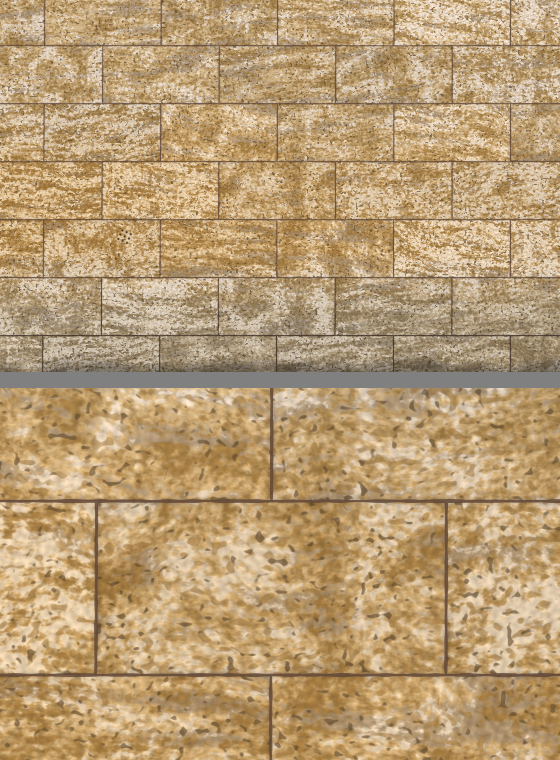
Top, the full canvas; bottom, a detail of the centre.
Write a Shadertoy shader that draws this texture.

```glsl
// Wall of golden granite slabs in running bond, with thin dark joints.
// Each slab gets its own noise offset, vein tilt and share of pale mineral;
// stretched gradient noise makes the veins, finer noise the grains and pits.

#define SLABS vec2(4.8, 6.416)     // slabs across and down the canvas
#define SHIFT vec2(-0.375, 0.373)  // position of the bond, in slabs
#define JOINT 0.0028               // joint width, in canvas heights
#define SPECKLE 1.05               // strength of the fine grain
#define CREAM vec3(0.89, 0.835, 0.775)
#define OCHRE vec3(0.81, 0.695, 0.52)
#define BROWN vec3(0.61, 0.475, 0.27)
#define GREY  vec3(0.63, 0.56, 0.49)
#define PIT   vec3(0.35, 0.28, 0.19)
#define MORTAR vec3(0.38, 0.28, 0.22)

// Integer hash of a lattice point, two values in 0..1
vec2 hash2(vec2 p) {
    uvec2 u = uvec2(ivec2(floor(p)));
    uint h = u.x * 1597334677u ^ u.y * 3812015801u;
    h = (h ^ (h >> 16)) * 2146121005u;
    h = (h ^ (h >> 15)) * 2221713035u;
    h ^= h >> 16;
    return vec2(h & 65535u, h >> 16) / 65535.0;
}

// Gradient noise, about -0.7..0.7
float noise(vec2 p) {
    vec2 i = floor(p), f = p - i;
    vec2 w = f * f * f * (f * (f * 6.0 - 15.0) + 10.0);
    vec4 d;
    for (int k = 0; k < 4; k++) {
        vec2 corner = vec2(k & 1, k >> 1);
        float a = 6.2832 * hash2(i + corner).x;
        d[k] = dot(vec2(cos(a), sin(a)), f - corner);
    }
    return mix(mix(d.x, d.y, w.x), mix(d.z, d.w, w.x), w.y);
}

float fbm(vec2 p, int octaves) {
    float sum = 0.0, amp = 0.6;
    for (int k = 0; k < octaves; k++) {
        sum += amp * noise(p);
        p = mat2(1.98, 0.18, -0.18, 1.98) * p + 17.3;
        amp *= 0.62;
    }
    return sum;
}

// Stone colour at p (in canvas heights) for the slab with the given id
vec3 stone(vec2 p, vec2 id) {
    vec2 r = hash2(id + 40.0), s = hash2(id + 91.0);
    float tilt = (s.x - 0.5) * 0.35;
    vec2 q = mat2(cos(tilt), sin(tilt), -sin(tilt), cos(tilt)) * p + 7.0 * r + 3.0 * s.yx;
    q += 0.012 * vec2(noise(q * 9.0), noise(q * 9.0 + 50.0));

    float veins = fbm(q * vec2(8.0, 42.0), 4);
    float cloud = fbm(q * 15.0 + 30.0, 4);
    float grain = fbm(q * vec2(82.0, 112.0) + 11.0, 3);
    float body = mix(veins, cloud, smoothstep(0.25, 0.85, r.x));

    // Golden ground with brown bands and greyish veins
    vec3 col = mix(BROWN, OCHRE, smoothstep(-0.42, 0.16, body + 0.7 * grain + 0.12 * (s.y - 0.3)));
    float ash = fbm(q * vec2(5.0, 34.0) + 70.0, 3);
    col = mix(col, GREY, 0.70 * smoothstep(0.02, 0.30, ash + 0.6 * grain));

    // Pale mineral, broken up by the grain
    float pale = 0.9 * body + 0.5 * cloud + SPECKLE * grain + 0.36 * (r.y - 0.52);
    col = mix(col, CREAM, 0.90 * smoothstep(-0.06, 0.36, pale));

    // Rusty flecks and small dark pits
    float fleck = noise(q * vec2(92.0, 118.0) + 5.0) - 0.35 * veins;
    col = mix(col, BROWN, 0.60 * smoothstep(0.14, 0.36, fleck));
    float pit = noise(q * vec2(125.0, 150.0) + 23.0) + 0.3 * noise(q * 22.0);
    col = mix(col, PIT, 0.62 * smoothstep(0.28, 0.50, pit));
    return col * (1.0 + 0.18 * noise(q * 165.0)) * (0.98 + 0.07 * s.x);
}

void mainImage(out vec4 fragColor, in vec2 fragCoord) {
    vec2 uv = fragCoord / iResolution.xy;
    float aspect = iResolution.x / iResolution.y, px = 1.0 / iResolution.y;
    vec2 p = uv * vec2(aspect, 1.0);

    // Running bond: odd rows move by half a slab
    vec2 g = uv * SLABS + SHIFT;
    g.x += 0.02 * (0.5 - uv.y) * (1.0 - uv.x);
    g.x += 0.5 * mod(floor(g.y), 2.0);
    vec2 id = floor(g), size = vec2(aspect, 1.0) / SLABS;
    vec2 local = (g - id) * size;
    vec3 col = stone(local, id);

    // Small round cluster of drilled holes
    vec2 h = mat2(0.9, 0.4, -0.4, 0.9) * (p - vec2(0.335, 0.364)) / 0.0125;
    vec2 cell = floor(h + 0.5);
    float hole = (length(h - cell) - 0.2) * 0.0125;
    col = mix(col, PIT * 0.6, step(length(cell), 1.5) * (1.0 - smoothstep(-px, px, hole)));

    // Weathering: warm middle, paler top, grey and soiled foot
    float drift = 0.06 * fbm(p * 4.0, 3);
    float foot = 1.0 - smoothstep(0.10, 0.32, uv.y + drift);
    float luma = dot(col, vec3(0.3, 0.59, 0.11));
    col = mix(col, luma * vec3(1.06, 1.0, 0.89), 0.50 * foot);
    float warm = smoothstep(0.22, 0.34, uv.y) * (1.0 - smoothstep(0.5, 0.75, uv.y)) * (1.0 - 0.6 * uv.x);
    col *= mix(vec3(1.0), vec3(1.0, 0.95, 0.84), warm);
    col *= 1.0 - 0.07 * foot - 0.35 * (1.0 - smoothstep(0.0, 0.045, uv.y + drift));

    // Joints with slightly chipped edges, darker near the foot
    vec2 edge = min(local, size - local);
    float d = min(edge.x, edge.y) + 0.0009 * noise(p * 70.0);
    float line = 1.0 - smoothstep(-0.6 * px, 0.6 * px, d - 0.5 * JOINT);
    col *= 1.0 - 0.10 * (1.0 - smoothstep(0.0, 0.006, d));
    col = mix(col, MORTAR * (1.0 - 0.35 * foot), 0.85 * line);

    fragColor = vec4(clamp(col, 0.0, 1.0), 1.0);
}
```
